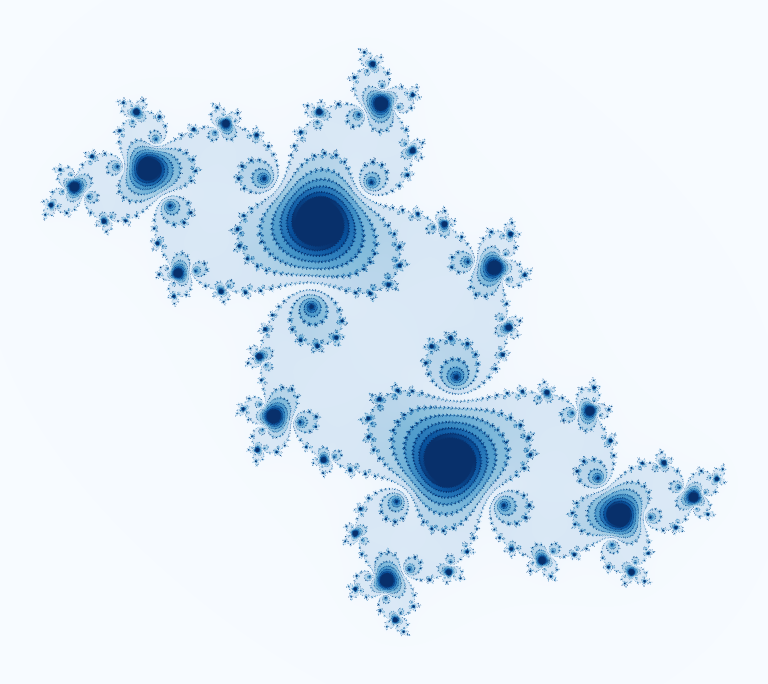
Give the GLSL for this background, as a Shadertoy shader.

```glsl
// Filled Julia set of z^2 + c, with c just outside the parameter set near a
// one-third turn: orbits leave the weakly repelling fixed points very slowly.
// Escape time is shaded by a pale-to-navy ramp, with supersampled edges.

const vec2  JULIA_C     = vec2(-0.1, 0.651);
const float HALF_HEIGHT = 1.25;   // half the canvas height in the complex plane
const int   MAX_STEPS   = 500;    // slower orbits take the darkest colour
const float BAILOUT     = 2.0;
const int   AA          = 2;      // samples per axis

// Evenly spaced colour stops, from quick escape to slow
const int LAST_STOP = 8;
const vec3 RAMP[9] = vec3[9](
    vec3(0.969, 0.984, 1.000),
    vec3(0.871, 0.922, 0.969),
    vec3(0.776, 0.859, 0.937),
    vec3(0.620, 0.792, 0.882),
    vec3(0.420, 0.682, 0.839),
    vec3(0.259, 0.573, 0.776),
    vec3(0.129, 0.443, 0.710),
    vec3(0.031, 0.318, 0.612),
    vec3(0.031, 0.188, 0.420)
);

vec3 rampColor(float t) {
    float x = clamp(t, 0.0, 1.0) * float(LAST_STOP);
    int stop = min(int(x), LAST_STOP - 1);
    return mix(RAMP[stop], RAMP[stop + 1], x - float(stop));
}

vec2 complexSquare(vec2 z) {
    return vec2(z.x * z.x - z.y * z.y, 2.0 * z.x * z.y);
}

// Share of the step budget used before the orbit escapes
float escapeTime(vec2 z) {
    int steps = 0;
    for (int i = 0; i < MAX_STEPS; i++) {
        if (dot(z, z) > BAILOUT * BAILOUT) break;
        z = complexSquare(z) + JULIA_C;
        steps++;
    }
    return float(steps) / float(MAX_STEPS);
}

void mainImage(out vec4 fragColor, in vec2 fragCoord) {
    vec3 sum = vec3(0.0);
    for (int j = 0; j < AA; j++) {
        for (int i = 0; i < AA; i++) {
            // Regular grid of samples inside the pixel
            vec2 offset = (vec2(i, j) + 0.5) / float(AA) - 0.5;
            vec2 centred = 2.0 * (fragCoord + offset) - iResolution.xy;
            vec2 z = HALF_HEIGHT * centred / iResolution.y;
            sum += rampColor(escapeTime(z));
        }
    }
    fragColor = vec4(sum / float(AA * AA), 1.0);
}
```
